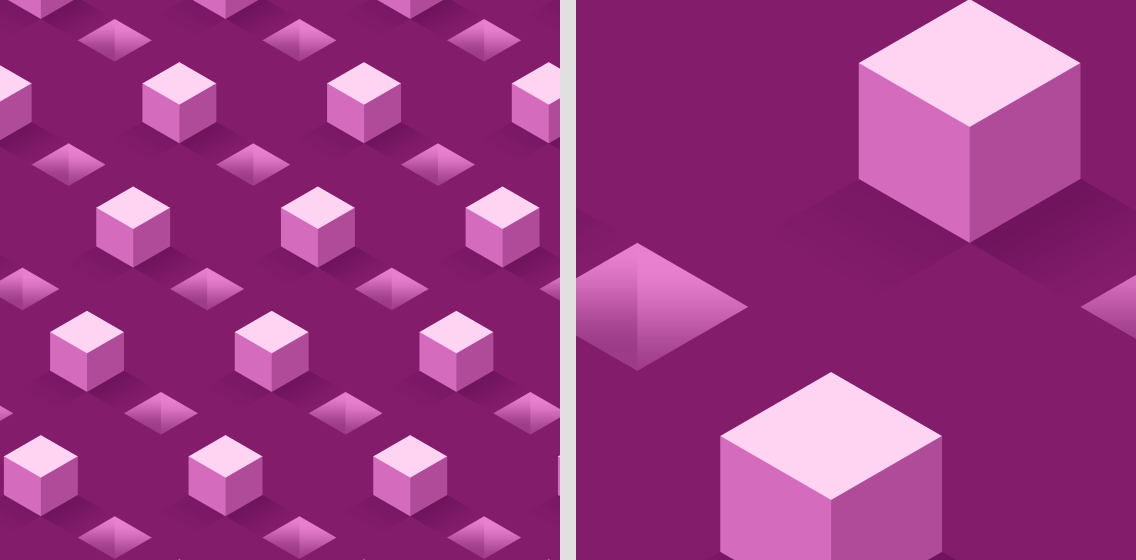
Left, the full canvas; right, a detail of the centre.
A WebGL 2 fragment shader for this pattern:

```glsl
#version 300 es
precision highp float;
// Isometric cubes and sunken square pits on a flat floor, in a skewed lattice.
// Each cell is folded to one cube; floor axes u and v place the pit and the
// soft shadows, and signed distances give smooth face edges.

uniform vec2 u_resolution;
out vec4 fragColor;

// Layout, in canvas heights
const vec2 PERIOD = vec2(0.3298, 0.2220);
const vec2 FIRST_APEX = vec2(0.3203, 0.8893);
const vec2 HALF_TILE = vec2(0.0660, 0.0381);
const float SIDE = 0.0690;
const float ROW_SHIFT = 0.25;

const vec3 FLOOR = vec3(0.51, 0.11, 0.42);
const vec3 SHADOW = vec3(0.43, 0.075, 0.36);
const vec3 CUBE_TOP = vec3(1.00, 0.83, 0.95);
const vec3 CUBE_LEFT = vec3(0.83, 0.42, 0.74);
const vec3 CUBE_RIGHT = vec3(0.69, 0.295, 0.60);
const vec3 PIT_LIGHT = vec3(0.91, 0.50, 0.81);
const vec3 PIT_DEEP = vec3(0.61, 0.23, 0.53);

float coverage(float dist, float pixel) {
    return clamp(0.5 - dist / pixel, 0.0, 1.0);
}

// Floor coordinates: u runs down-right, v runs down-left, one unit per tile
vec2 floorAxes(vec2 q, vec2 halfTile) {
    vec2 s = 0.5 * q / halfTile;
    return vec2(s.x - s.y, -s.x - s.y);
}

// Rhombus stretched upright by rise: rise 0 is a tile, more is a cube outline
float prismDistance(vec2 q, vec2 halfTile, float rise) {
    float slant = halfTile.x / length(halfTile);
    float reach = 0.5 * rise + halfTile.y * (1.0 - abs(q.x) / halfTile.x);
    float caps = (abs(q.y - 0.5 * rise) - reach) * slant;
    return max(caps, abs(q.x) - halfTile.x);
}

// Shadow strip beside one base edge, fading over one tile
float shadowStrip(float along, float across, float soft) {
    float band = coverage(abs(across) - 0.5, soft);
    float fade = 1.0 - smoothstep(0.35, 1.5, along);
    return band * fade * step(0.0, along);
}

// Two pit walls meeting at the upright crease, darker with depth
vec3 pitColor(vec2 q, vec2 halfTile, float pixel) {
    float depth = 0.5 - 0.5 * q.y / halfTile.y;
    float rightWall = coverage(-q.x, pixel);
    float leftShade = smoothstep(0.1, 0.95, depth + 0.08);
    float rightShade = smoothstep(0.1, 1.05, depth - 0.04);
    return mix(PIT_LIGHT, PIT_DEEP, mix(leftShade, rightShade, rightWall));
}

// Cube base centre of the cell as origin, after folding the skewed lattice
vec2 foldLattice(vec2 p) {
    vec2 g = p - FIRST_APEX;
    float row = ceil(g.y / PERIOD.y);
    g.y -= row * PERIOD.y;
    g.x -= row * ROW_SHIFT * PERIOD.x;
    float leftReach = 2.0 * HALF_TILE.x;
    g.x = mod(g.x + leftReach, PERIOD.x) - leftReach;
    return g + vec2(0.0, SIDE + HALF_TILE.y);
}

void main() {
    float pixel = 1.0 / u_resolution.y;
    vec2 q = foldLattice(gl_FragCoord.xy * pixel);
    vec2 uv = floorAxes(q, HALF_TILE);
    float soft = pixel * length(0.5 / HALF_TILE);

    // Floor with a strong shadow to the right and a faint one to the left
    float shade = shadowStrip(uv.x, uv.y, soft);
    shade = max(shade, 0.45 * shadowStrip(uv.y, uv.x, soft));
    vec3 color = mix(FLOOR, SHADOW, shade);

    // Pit, two tiles along u
    vec2 pit = q - vec2(2.0, -2.0) * HALF_TILE;
    float pitMask = coverage(prismDistance(pit, HALF_TILE, 0.0), pixel);
    color = mix(color, pitColor(pit, HALF_TILE, pixel), pitMask);

    // Cube sides, then the lid
    vec3 sides = mix(CUBE_LEFT, CUBE_RIGHT, coverage(-q.x, pixel));
    vec2 lid = q - vec2(0.0, SIDE);
    float lidMask = coverage(prismDistance(lid, HALF_TILE, 0.0), pixel);
    float cubeMask = coverage(prismDistance(q, HALF_TILE, SIDE), pixel);
    color = mix(color, mix(sides, CUBE_TOP, lidMask), cubeMask);

    fragColor = vec4(color, 1.0);
}
```
